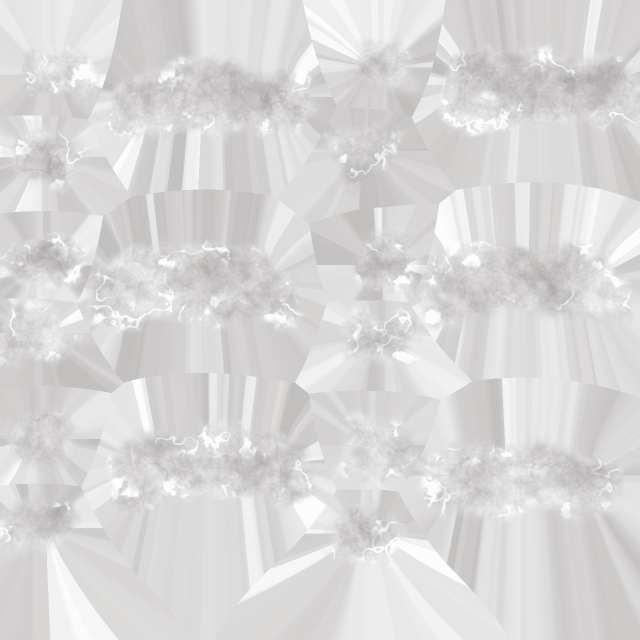
Reproduce this texture procedurally as a WebGL 2 fragment shader.

```glsl
#version 300 es
precision highp float;
// Pale stone patches, wide and small, each smearing its rim colours outward
// as straight fanned streaks. A cell belongs to the nearest patch (a capsule),
// the streak tone is 1D stepped noise along the rim, the stone is value fbm.

#define BASE_TONE 0.858     // mean grey of the streaks
#define WEDGE_AMP 0.13      // contrast of broad wedges
#define STREAK_AMP 0.11     // contrast of medium streaks
#define LINE_AMP 0.07       // contrast of thin lines
#define FAN 2.0             // spread of streaks away from a patch
#define BEND 0.9            // arching of the cells
#define JITTER 0.035        // scatter of patch centres
#define WIDE_CORE 0.105     // half length of a wide patch core
#define WIDE_RADIUS 0.055
#define SMALL_RADIUS 0.044
#define SAMPLES 2           // samples per pixel side

uniform vec2 u_resolution;
out vec4 outColor;

float hash(vec2 p) {
    vec3 q = fract(p.xyx * 0.1031);
    q += dot(q, q.yzx + 33.33);
    return fract((q.x + q.y) * q.z);
}

float noise(vec2 p) {
    vec2 i = floor(p), f = fract(p);
    f = f * f * (3.0 - 2.0 * f);
    return mix(mix(hash(i), hash(i + vec2(1, 0)), f.x),
               mix(hash(i + vec2(0, 1)), hash(i + vec2(1, 1)), f.x), f.y);
}

float fbm(vec2 p) {
    float sum = 0.0, amp = 0.52;
    for (int i = 0; i < 4; i++) {
        sum += amp * noise(p);
        p = mat2(1.6, 1.2, -1.2, 1.6) * p + 17.3;
        amp *= 0.5;
    }
    return sum;
}

// Stepped 1D noise whose steps vary from crisp to soft
float bands(float x, float seed) {
    x += 0.7 * noise(vec2(x * 0.8, seed + 5.0)) + 40.0;
    float i = floor(x);
    float soft = hash(vec2(i, seed + 31.0));
    float edge = mix(0.06, 0.9, soft * soft * soft);
    return mix(hash(vec2(i, seed)), hash(vec2(i + 1.0, seed)),
               smoothstep(1.0 - edge, 1.0, fract(x)));
}

// Tone carried outward from the rim; q is relative to the patch centre
float streakTone(vec2 q, float core, float radius, float seed) {
    float rise = max(abs(q.y) - radius, 0.0);
    q.x /= 1.0 + FAN * rise;
    float anchor = clamp(q.x, -core, core);
    float along = anchor + radius * atan(q.x - anchor, abs(q.y) + 1e-4);
    float side = seed + (q.y < 0.0 ? 3.0 : 0.0);
    float busy = mix(0.15, 1.3, bands(along * 16.0, side + 11.0));
    float tone = BASE_TONE + 0.05 * (hash(vec2(seed, 9.0)) - 0.5);
    tone += WEDGE_AMP * (bands(along * 13.0, side) - 0.5);
    tone += STREAK_AMP * busy * (bands(along * 36.0, side + 17.0) - 0.5);
    tone += LINE_AMP * busy * (bands(along * 95.0, side + 23.0) - 0.5);
    float glint = smoothstep(0.86, 0.93, bands(along * 52.0, side + 41.0));
    return max(tone, 0.755) + 0.11 * glint;
}

// Mottled stone with dark cracks, fine grain and bright flecks near the rim
float stoneTone(vec2 p, float depth, float dark) {
    float tone = 0.86 + 0.24 * (fbm(p * 15.0) - 0.5) + 0.17 * (fbm(p * 65.0) - 0.5);
    tone += 0.05 * (noise(p * 300.0) - 0.5);
    tone -= dark * smoothstep(0.005, -0.045, depth);
    float crack = 1.0 - smoothstep(0.0, 0.025, abs(fbm(p * 13.0 + 7.0) - 0.5));
    tone -= 0.06 * crack * noise(p * 20.0);
    float rim = smoothstep(-0.05, -0.012, depth);
    float vein = 1.0 - smoothstep(0.005, 0.035, abs(fbm(p * 24.0 + 3.0) - 0.5));
    vein *= smoothstep(0.45, 0.65, noise(p * 19.0 + 50.0));
    float fleck = smoothstep(0.65, 0.72, fbm(p * 34.0 + 90.0));
    return tone + 0.17 * max(vein, fleck) * rim;
}

float surfaceTone(vec2 p) {
    float nearest = 1e3, core = 0.0, radius = 0.0, seed = 0.0;
    vec2 local = vec2(0);
    // Each block holds one wide patch and two small ones
    for (int n = 0; n < 18; n++) {
        int kind = n % 3, block = n / 3;
        vec2 id = vec2(block % 2, block / 2);
        float key = float(n) * 7.0 + 2.0;
        vec2 offset = kind == 0 ? vec2(0.32, 0.26)
                                : vec2(0.075, kind == 1 ? 0.30 : 0.17);
        vec2 centre = id * vec2(0.51, 0.30) + offset;
        centre += JITTER * (vec2(hash(vec2(key, 1.0)), hash(vec2(key, 2.0))) - 0.5);
        float len = kind == 0 ? WIDE_CORE : 0.012;
        float rad = kind == 0 ? WIDE_RADIUS : SMALL_RADIUS;
        vec2 q = p - centre;
        vec2 bent = q + vec2(0, BEND * min(q.x * q.x, 0.04));
        bent.x -= clamp(bent.x, -len, len);
        float d = length(bent) - rad;
        if (d < nearest) {
            nearest = d; core = len; radius = rad; seed = key; local = q;
        }
    }
    float streak = streakTone(local, core, radius, seed);
    float depth = nearest + 0.06 * (fbm(p * 20.0 + seed) - 0.5);
    float stone = stoneTone(p, depth, 0.09 * hash(vec2(seed, 4.0)));
    return mix(stone, streak, smoothstep(-0.018, 0.012, depth));
}

void main() {
    float scale = min(u_resolution.x, u_resolution.y);
    float tone = 0.0;
    for (int s = 0; s < SAMPLES * SAMPLES; s++) {
        vec2 shift = (vec2(s % SAMPLES, s / SAMPLES) + 0.5) / float(SAMPLES) - 0.5;
        tone += min(surfaceTone((gl_FragCoord.xy + shift) / scale), 0.99);
    }
    tone /= float(SAMPLES * SAMPLES);
    vec3 tint = mix(vec3(1.006, 0.997, 0.993), vec3(1), smoothstep(0.78, 0.95, tone));
    outColor = vec4(tone * tint, 1.0);
}
```
